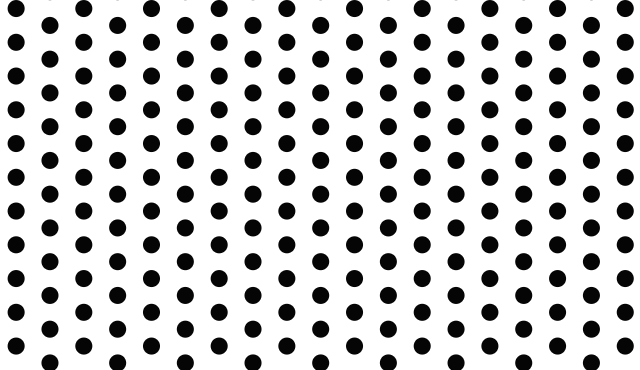
A WebGL 2 fragment shader for this pattern:

```glsl
#version 300 es
precision highp float;
// Black polka dots on white, every other column dropped by half a step.

// Lengths are fractions of the canvas height.
#define PITCH vec2(0.09146, 0.09122)
#define FIRST_DOT vec2(0.0436, 0.9769)
#define DOT_RADIUS 0.0230
#define COLUMN_DROP 0.5
#define INK vec3(0.018, 0.020, 0.020)
#define PAPER vec3(1.0)

uniform vec2 u_resolution;
out vec4 outColor;

// Signed distance to the nearest dot of the half-drop lattice.
float dotDistance(vec2 point) {
    vec2 cell = (point - FIRST_DOT) / PITCH;
    float column = floor(cell.x + 0.5);
    cell.y += COLUMN_DROP * mod(column, 2.0);
    vec2 offset = (fract(cell + 0.5) - 0.5) * PITCH;
    return length(offset) - DOT_RADIUS;
}

void main() {
    vec2 point = gl_FragCoord.xy / u_resolution.y;
    float pixel = 1.0 / u_resolution.y;

    // Blend across one pixel at the rim.
    float coverage = clamp(0.5 - dotDistance(point) / pixel, 0.0, 1.0);
    outColor = vec4(mix(PAPER, INK, coverage), 1.0);
}
```
